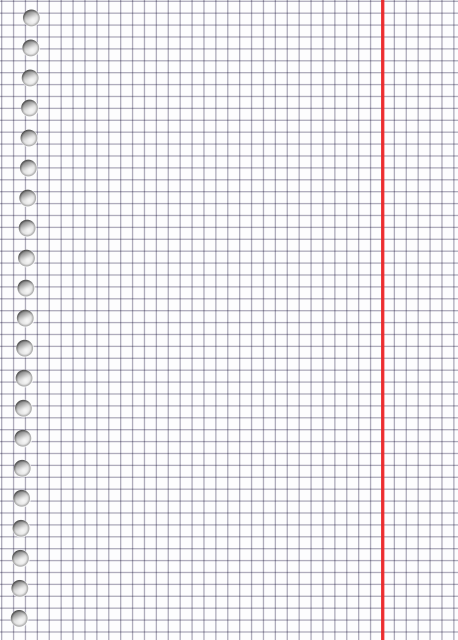
Write a WebGL 2 fragment shader that draws this pattern.

```glsl
#version 300 es
precision highp float;
// Squared notebook paper: a soft violet-grey grid, a red margin rule and
// a slightly slanted column of shaded punch holes down the left side.
// Lengths are fractions of the canvas height, with y measured from the top.

uniform vec2 u_resolution;
out vec4 fragColor;

const vec3 PAPER = vec3(0.992, 0.992, 0.995);
const vec3 GRID_INK = vec3(0.69, 0.68, 0.74);
const vec3 MARGIN_RED = vec3(0.95, 0.19, 0.20);

const float CELL = 0.018594;
const vec2 GRID_ORIGIN = vec2(0.0026, 0.0020);
const float GRID_WIDTH = 0.00205;

const float MARGIN_X = 0.5980;
const float MARGIN_WIDTH = 0.0052;

const float HOLE_COUNT = 21.0;
const vec2 FIRST_HOLE = vec2(0.0490, 0.0280);
const vec2 HOLE_STEP = vec2(-0.00095, 0.04691);
const float HOLE_RADIUS = 0.0131;

// Box-filtered coverage of a line at distance d from its centre.
float lineCoverage(float d, float width, float pixel) {
    return clamp((0.5 * (width + pixel) - d) / pixel, 0.0, min(1.0, width / pixel));
}

// Distance to the nearest multiple of a period.
float repeatDistance(float x, float period) {
    return abs(fract(x / period + 0.5) - 0.5) * period;
}

float discCoverage(float d, float radius, float pixel) {
    return clamp((radius - d) / pixel + 0.5, 0.0, 1.0);
}

// Ink multiplies, so crossings come out darker than single lines.
vec3 drawGrid(vec3 base, vec2 p, float pixel) {
    vec2 q = p - GRID_ORIGIN;
    float across = lineCoverage(repeatDistance(q.x, CELL), GRID_WIDTH, pixel);
    float down = lineCoverage(repeatDistance(q.y, CELL), GRID_WIDTH, pixel);
    return base * mix(vec3(1.0), GRID_INK, across) * mix(vec3(1.0), GRID_INK, down);
}

// Grey dish, dark at the upper left and bright below the centre.
vec3 holeShade(vec2 q) {
    float r = length(q);
    float slope = dot(q, normalize(vec2(0.45, 0.9)));
    float grey = mix(0.52, 0.89, smoothstep(-1.0, 0.25, slope));
    grey += 0.07 * exp(-5.0 * dot(q - vec2(0.2, 0.3), q - vec2(0.2, 0.3)));
    grey -= 0.22 * smoothstep(0.65, 1.0, r);
    return vec3(grey);
}

vec3 drawHoles(vec3 base, vec2 p, float pixel) {
    float index = clamp(round((p.y - FIRST_HOLE.y) / HOLE_STEP.y), 0.0, HOLE_COUNT - 1.0);
    vec2 q = p - FIRST_HOLE - index * HOLE_STEP;
    // Pale bevel that catches light at the lower right
    float bevel = discCoverage(length(q - 0.0007), HOLE_RADIUS + 0.0008, pixel);
    vec3 color = mix(base, PAPER, 0.75 * bevel);
    return mix(color, holeShade(q / HOLE_RADIUS), discCoverage(length(q), HOLE_RADIUS, pixel));
}

void main() {
    float pixel = 1.0 / u_resolution.y;
    vec2 p = vec2(gl_FragCoord.x, u_resolution.y - gl_FragCoord.y) * pixel;

    vec3 color = drawGrid(PAPER, p, pixel);

    // Margin rule, faintly letting the grid show through
    float margin = lineCoverage(abs(p.x - MARGIN_X), MARGIN_WIDTH, pixel);
    color = mix(color, MARGIN_RED * mix(vec3(1.0), color, 0.15), margin);

    color = drawHoles(color, p, pixel);
    fragColor = vec4(color, 1.0);
}
```
